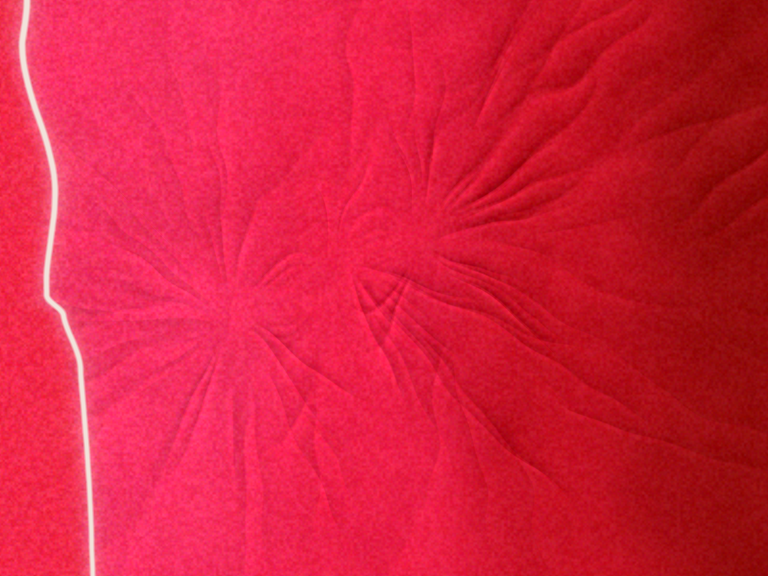
A WebGL 1 fragment shader for this texture:

```glsl
precision highp float;
// Crumpled red cloth, bright at the left and dark at the right, with a pale cord.
// Creases fan out of three pinched hubs as one-sided shaded rays over embossed
// ridges; the cord is a sum of smooth steps in height, and noise adds the grain.

uniform vec2 u_resolution;

#define CREASE_DEPTH 1.0
#define CREASE_WIDTH 0.005
#define RELIEF_DEPTH 0.42
#define RUMPLE_DEPTH 0.36
#define GRAIN_AMOUNT 0.105
#define GRAIN_SCALE 300.0
#define GLOW_WIDTH 0.014
#define BRIGHT_RED vec3(0.965, 0.185, 0.38)
#define MID_RED vec3(0.93, 0.12, 0.28)
#define DARK_RED vec3(0.76, 0.06, 0.13)
#define DEEP_RED vec3(0.57, 0.04, 0.045)
#define CORD_WHITE vec3(0.95, 0.89, 0.86)

const vec2 leftHub = vec2(0.41, 0.45);
const vec2 middleHub = vec2(0.60, 0.555);
const vec2 rightHub = vec2(0.738, 0.575);

float hash(vec2 p) {
  vec3 q = fract(vec3(p.xyx) * 0.1031);
  q += dot(q, q.yzx + 33.33);
  return fract((q.x + q.y) * q.z);
}

float noise(vec2 p) {
  vec2 i = floor(p), f = fract(p);
  f = f * f * (3.0 - 2.0 * f);
  return mix(mix(hash(i), hash(i + vec2(1, 0)), f.x),
             mix(hash(i + vec2(0, 1)), hash(i + vec2(1, 1)), f.x), f.y);
}

float fbm(vec2 p) {
  float sum = 0.0, amp = 0.5;
  for (int i = 0; i < 4; i++) {
    sum += amp * noise(p);
    p = mat2(1.6, 1.2, -1.2, 1.6) * p + 7.3;
    amp *= 0.5;
  }
  return sum;
}

float ridge(vec2 p) {
  float n = 1.0 - abs(2.0 * noise(p) - 1.0);
  return n * n;
}

// Height of the cloth: ridges radiating from the pinch, slanting in the upper right
float height(vec2 p) {
  vec2 r = p - mix(leftHub, rightHub, smoothstep(0.45, 0.7, p.x));
  float len = length(r) + 0.001;
  float radial = ridge(r / len * 5.0 + r * 3.0 + 20.0) * smoothstep(0.03, 0.15, len);
  vec2 slant = mat2(0.8, -0.6, 0.6, 0.8) * p;
  float upper = smoothstep(0.5, 0.7, p.y) * smoothstep(0.4, 0.65, p.x);
  return 0.8 * radial * exp(-1.2 * len) + 0.55 * upper * ridge(slant * vec2(5.0, 17.0))
       + 0.3 * ridge(p * 11.0 + 3.0) * exp(-3.0 * len);
}

// Signed shade of one bent ray: a dark fall-off on one side, a lit rim on the other
float crease(vec2 q, float start, float len, float bend) {
  float d = q.y - bend * q.x * q.x;
  float w = CREASE_WIDTH + 0.022 * max(q.x, 0.0);
  float reach = smoothstep(start, start + 0.05, q.x) * (1.0 - smoothstep(0.55 * len, len, q.x));
  float shadow = smoothstep(-0.002, 0.002, d) * exp(-max(d, 0.0) / w);
  float rim = exp(-pow((d + 0.004) / 0.005, 2.0));
  return reach * (0.45 * rim - shadow);
}

// Six creases spread about one heading
float fan(vec2 p, vec2 hub, float heading, float spread, float len, float seed) {
  float sum = 0.0;
  for (int i = 0; i < 6; i++) {
    vec2 id = vec2(float(i) * 3.0 + 1.0, seed * 7.0);
    float a = heading + spread * ((float(i) + hash(id)) / 6.0 - 0.5);
    vec2 dir = vec2(cos(a), sin(a)), r = p - hub;
    vec2 q = vec2(dot(r, dir), dir.x * r.y - dir.y * r.x);
    float l = len * mix(0.5, 1.15, hash(id + 11.0));
    float strength = mix(0.4, 1.0, hash(id + 37.0));
    sum += strength * crease(q, 0.5 * l * hash(id + 23.0), l, 0.7 * hash(id + 51.0) - 0.35);
  }
  return sum;
}

float cordX(float y) {
  return 0.160 - 0.022 * smoothstep(0.05, 0.42, y) - 0.028 * smoothstep(0.36, 0.46, y)
       - 0.028 * smoothstep(0.452, 0.488, y) + 0.013 * smoothstep(0.5, 0.66, y)
       - 0.058 * smoothstep(0.66, 0.93, y) + 0.011 * smoothstep(0.92, 1.0, y)
       + 0.004 * (noise(vec2(y * 17.0, 3.0)) - 0.5);
}

void main() {
  float pixel = 1.0 / u_resolution.y;
  vec2 p = gl_FragCoord.xy * pixel;
  float across = gl_FragCoord.x / u_resolution.x;

  // Light falling off to the right
  float t = across + 0.2 * (fbm(p * 3.0) - 0.47);
  vec3 color = mix(BRIGHT_RED, MID_RED, smoothstep(0.2, 0.5, t));
  color = mix(color, DARK_RED, smoothstep(0.5, 0.76, t));
  color = mix(color, DEEP_RED, smoothstep(0.76, 0.98, t));

  // Creases around the pinched hubs
  vec2 w = p + 0.028 * (vec2(noise(p * 13.0), noise(p * 13.0 + 40.0)) - 0.5);
  float shade = 0.60 * fan(w, leftHub, -1.1, 1.3, 0.6, 1.0)
              + 0.40 * fan(w, leftHub, 3.3, 1.3, 0.35, 2.0)
              + 0.40 * fan(w, leftHub, 2.1, 0.8, 0.45, 3.0)
              + 0.75 * fan(w, middleHub, -0.8, 0.9, 0.35, 4.0)
              + 0.55 * fan(w, middleHub, -0.75, 0.8, 0.9, 5.0)
              + 0.65 * fan(w, rightHub, 0.4, 0.8, 0.42, 6.0)
              + 0.80 * fan(w, rightHub, -0.6, 0.4, 0.3, 7.0)
              + 0.50 * fan(w, rightHub, 1.5, 0.8, 0.45, 8.0);
  shade *= CREASE_DEPTH * mix(0.5, 1.2, noise(p * 15.0 + 9.0));

  // Embossed ridges and soft rumples
  float relief = height(w) - height(w + vec2(0.004, -0.006));
  shade += RELIEF_DEPTH * clamp(relief * 3.0, -1.0, 1.0);
  shade += RUMPLE_DEPTH * (fbm(p * 8.0) - 0.47);
  color += shade * vec3(0.24, 0.09, 0.14);

  // Cord glow and the redder cloth beyond it
  float slope = (cordX(p.y + 0.004) - cordX(p.y - 0.004)) / 0.008;
  float side = (p.x - cordX(p.y)) / sqrt(1.0 + slope * slope);
  float d = abs(side);
  color = mix(color, vec3(0.945, 0.14, 0.255), 0.8 * (1.0 - smoothstep(-0.03, 0.0, side)));
  float patches = smoothstep(0.35, 0.7, fbm(p * 7.0 + 5.0)) * exp(-d / 0.05);
  color = mix(color, vec3(0.95, 0.5, 0.56), 0.8 * exp(-d / GLOW_WIDTH) + 0.2 * patches);

  // Fine grain, stronger in the light
  vec2 g = p * GRAIN_SCALE;
  vec3 grain = vec3(noise(g), noise(g + 71.0), noise(g + 137.0)) + noise(g * 0.6) - 1.0;
  color += GRAIN_AMOUNT * grain * vec3(0.6, 0.8, 1.0) * mix(1.0, 0.55, across);

  float halfWidth = mix(0.004, 0.0055, p.y);
  float soft = 0.0012 + pixel;
  color = mix(color, CORD_WHITE, 1.0 - smoothstep(halfWidth - soft, halfWidth + soft, d));
  gl_FragColor = vec4(clamp(color, 0.0, 1.0), 1.0);
}
```
